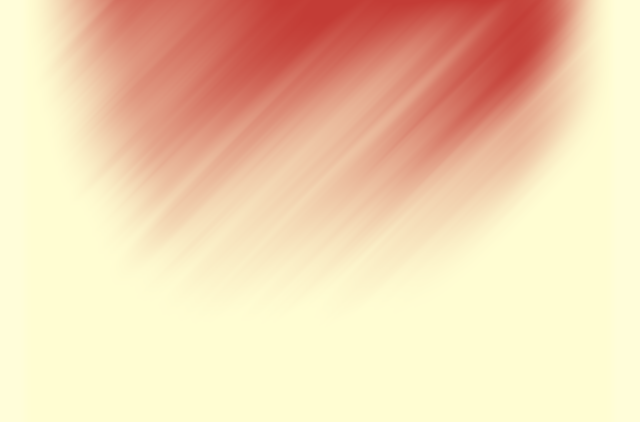
This background is drawn by a WebGL 1 fragment shader. Its source:

```glsl
precision highp float;
// Soft red brush glow falling from the top edge in diagonal streaks over cream.

uniform vec2 u_resolution;

float hash(vec2 p) {
  return fract(sin(dot(p, vec2(127.1, 311.7))) * 43758.5453);
}

float noise(vec2 p) {
  vec2 i = floor(p);
  vec2 f = fract(p);
  f = f * f * (3.0 - 2.0 * f);
  return mix(mix(hash(i), hash(i + vec2(1.0, 0.0)), f.x),
             mix(hash(i + vec2(0.0, 1.0)), hash(i + vec2(1.0, 1.0)), f.x), f.y);
}

// Soft ridge of height 1 around a centre line
float band(float x, float centre, float width) {
  float t = (x - centre) / width;
  return exp(-t * t);
}

// Fine fibres: noise stretched along the stroke, centred on zero
float fibres(float across, float along) {
  float sum = 0.0;
  float weight = 0.5;
  vec2 scale = vec2(13.0, 0.9);
  for (int i = 0; i < 4; i++) {
    sum += weight * (noise(vec2(across, along) * scale + float(i) * 17.3) - 0.5);
    weight *= 0.62;
    scale *= vec2(2.1, 1.5);
  }
  return sum;
}

void main() {
  vec2 p = gl_FragCoord.xy / u_resolution * vec2(1.515, 1.0);
  float depth = 1.0 - p.y;
  float across = p.x + depth;
  float along = depth - p.x;
  float fibre = fibres(across, along);

  // Overall glow: fades downwards, with soft sides and a slanted right limit
  float reach = 0.77 + 0.10 * fibre;
  float glow = pow(max(1.0 - depth / reach, 0.0), 1.5);
  float left = 0.17 + 0.45 * depth * depth - 0.12 * fibre * depth;
  glow *= smoothstep(left - 0.12, left + 0.15, p.x);
  glow *= 1.0 - smoothstep(1.20, 1.46, p.x);
  glow *= 1.0 - smoothstep(1.56, 1.78, across + 0.1 * fibre);
  glow *= mix(0.77, 1.0, smoothstep(0.45, 0.68, across));

  // Broad dark and light strokes, strongest in the middle tones
  float stroke = 1.1 * band(across, 0.78, 0.11) + 1.5 * band(across, 1.35, 0.11)
               - 1.1 * band(across, 1.10, 0.10) - 0.7 * band(across, 1.52, 0.06);
  glow += stroke * glow * glow * (1.0 - glow);

  // Thin strokes and fibres
  float thin = 0.10 * band(across, 1.28, 0.012) - 0.12 * band(across, 0.26, 0.010)
             - 0.14 * band(across, 0.87, 0.016) - 0.28 * band(across, 1.20, 0.022)
             - 0.10 * band(across, 1.50, 0.012);
  glow *= 1.0 + (thin + 0.55 * fibre) * (1.0 - 0.85 * glow);

  // Cream paper with slightly paler side margins
  float margin = smoothstep(0.68, 0.71, abs(p.x - 0.755));
  vec3 cream = mix(vec3(1.0, 0.992, 0.825), vec3(1.0, 0.992, 0.85), margin);
  vec3 red = vec3(0.765, 0.235, 0.21);
  gl_FragColor = vec4(mix(cream, red, clamp(glow, 0.0, 1.0)), 1.0);
}
```
